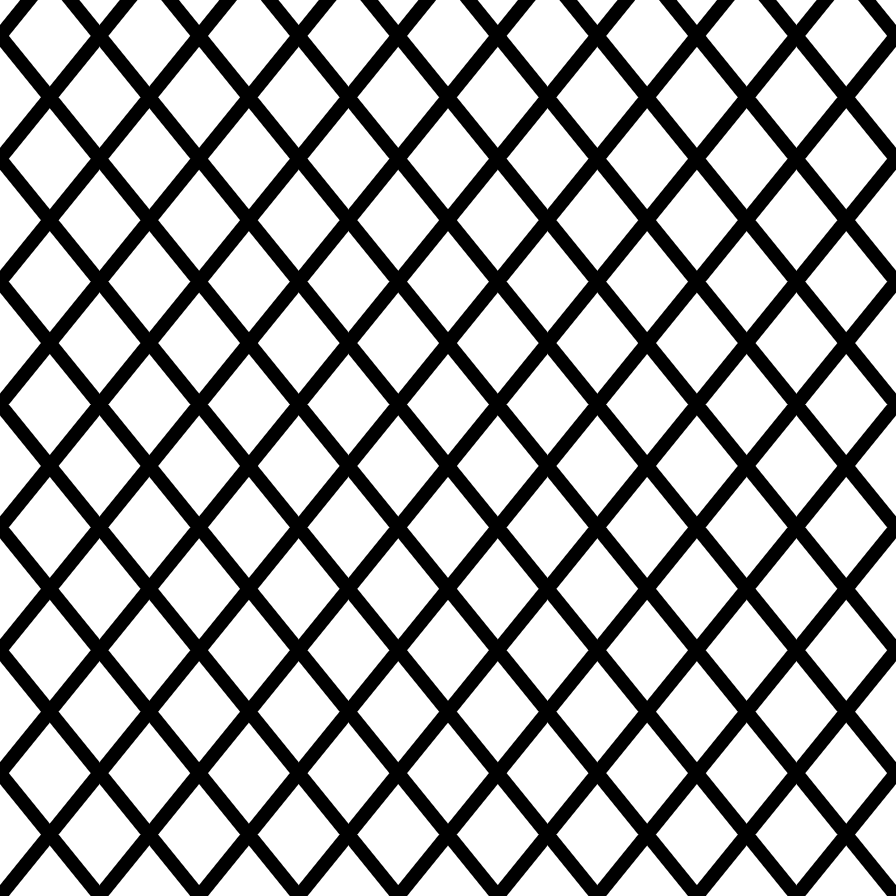
This pattern is drawn by a Shadertoy shader. Its source:

```glsl
// Diamond lattice: two families of slanted black bars crossing on white.
#define REPEATS_ACROSS 9.0
#define REPEATS_DOWN 7.292
#define BAR_WIDTH 0.0154
#define BAR_COLOR vec3(0.0)
#define GROUND_COLOR vec3(1.0)

// Distance from a phase to the nearest integer, in periods
float nearestLine(float phase) {
    return abs(fract(phase + 0.5) - 0.5);
}

// Signed distance to the lattice, negative inside the bars
float latticeDistance(vec2 p) {
    vec2 repeats = vec2(REPEATS_ACROSS, REPEATS_DOWN);
    vec2 cell = p * repeats;
    float rising = nearestLine(cell.x - cell.y);
    float falling = nearestLine(cell.x + cell.y);
    return min(rising, falling) / length(repeats) - 0.5 * BAR_WIDTH;
}

void mainImage(out vec4 fragColor, in vec2 fragCoord) {
    float pixel = 1.0 / iResolution.y;
    vec2 p = fragCoord * pixel;

    // One-pixel coverage ramp across each edge
    float bar = clamp(0.5 - latticeDistance(p) / pixel, 0.0, 1.0);
    fragColor = vec4(mix(GROUND_COLOR, BAR_COLOR, bar), 1.0);
}
```
